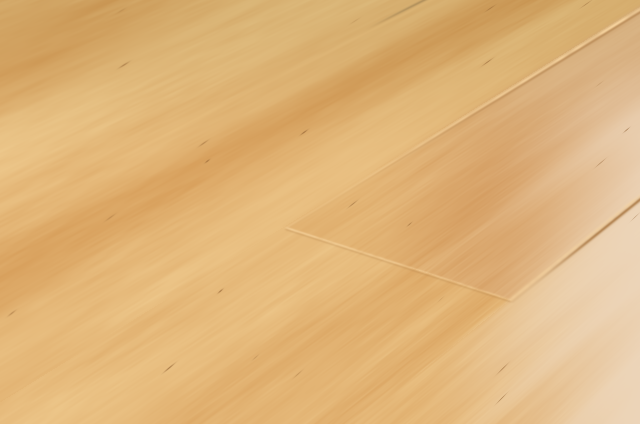
Give the GLSL for this texture, as a Shadertoy shader.

```glsl
// Glossy maple floor planks seen at a slant. Grain and seams converge on one
// vanishing point: noise is stretched along those rays, then tinted by broad
// bands, crossed by bevelled seams and washed by a soft reflection at the right.

float hash(vec2 p) {
    return fract(sin(dot(p, vec2(12.9898, 78.233))) * 43758.5453);
}

float noise(vec2 p) {
    vec2 i = floor(p), f = fract(p);
    f = f * f * (3.0 - 2.0 * f);
    return mix(mix(hash(i), hash(i + vec2(1, 0)), f.x),
               mix(hash(i + vec2(0, 1)), hash(i + vec2(1, 1)), f.x), f.y);
}

// Soft bump of the given half width
float bump(float x, float width) {
    return exp(-x * x / (width * width));
}

// Height above the line a-b, and position along it from 0 to 1
vec2 seamCoord(vec2 p, vec2 a, vec2 b) {
    vec2 d = b - a, q = p - a;
    return vec2((d.x * q.y - d.y * q.x) / length(d), dot(q, d) / dot(d, d));
}

// Pale worn bevel with a dark gap just below it
vec3 drawSeam(vec3 col, vec2 seam, float width, float bevel, float gap) {
    float inside = smoothstep(-0.012, 0.008, seam.y) * (1.0 - smoothstep(0.995, 1.015, seam.y));
    float wear = 0.6 + 0.6 * noise(vec2(seam.y * 40.0, 3.0));
    col = mix(col, vec3(0.65, 0.45, 0.24), gap * inside * bump(seam.x + width * 1.6, width));
    return mix(col, vec3(0.96, 0.82, 0.61), min(bevel * wear, 1.0) * inside * bump(seam.x, width));
}

// Short dark pores, at most one per cell of the grain plane
float pores(vec2 g) {
    vec2 cell = floor(g), f = fract(g) - 0.5;
    vec2 q = f - 0.5 * (vec2(hash(cell + 1.7), hash(cell + 4.1)) - 0.5);
    q.y += q.x * 0.3;
    float len = mix(0.04, 0.11, hash(cell + 9.2));
    float fade = mix(0.2, 1.0, hash(cell + 2.9));
    return step(0.87, hash(cell + 7.3)) * bump(q.x, len) * bump(q.y, 0.04) * fade;
}

void mainImage(out vec4 fragColor, in vec2 fragCoord) {
    vec2 p = fragCoord / iResolution.y;
    p.x *= 1.506 * iResolution.y / iResolution.x;

    // Ray slope across the grain, distance along it
    vec2 toVanish = vec2(3.844, 2.434) - p;
    float ray = toVanish.y / toVanish.x;
    float along = p.x;

    // Plank layout
    vec2 corner = vec2(0.674, 0.463), foot = vec2(1.201, 0.293);
    vec2 joint = seamCoord(p, corner, foot);
    float lower = smoothstep(0.616, 0.624, ray);
    float front = smoothstep(0.806, 0.814, ray);
    float right = lower * (1.0 - front) * smoothstep(-0.003, 0.003, joint.x);
    float seed = 17.0 * step(0.62, ray) + 31.0 * step(0.81, ray) + 53.0 * step(0.5, right);

    // Broad bands of each plank, 0 dark to 1 light
    float sway = ray + 0.014 * (noise(vec2(along * 2.2, ray * 14.0 + seed)) - 0.5);
    float back = 0.67 - 0.5 * bump(sway - 0.545, 0.026) - 0.42 * bump(sway - 0.41, 0.022)
               + 0.16 * bump(sway - 0.46, 0.022);
    float near = 0.58 + 0.26 * bump(sway - 0.65, 0.026) - 0.15 * bump(sway - 0.717, 0.016)
               - 0.26 * bump(sway - 0.8, 0.018);
    float side = 0.52 - 0.26 * bump(sway - 0.7, 0.04) * smoothstep(0.75, 1.1, p.x);
    float tone = mix(back, near, lower);
    tone = mix(tone, 0.55, front);
    tone = mix(tone, side, right);

    // Streaks from wide to hairline, plus faint cloudy figure
    float wide = noise(vec2(along * 1.6 + seed, ray * 48.0 + seed)) - 0.5;
    float streak = noise(vec2(along * 3.0 + seed, ray * 140.0 + seed)) - 0.5;
    float hair = noise(vec2(along * 9.0 + seed, ray * 380.0)) - 0.5;
    float fiber = noise(vec2(along * 22.0, ray * 650.0)) - 0.5;
    float cloud = noise(p * 11.0 + seed) - 0.5;
    float patchy = noise(vec2(along * 3.0, ray * 25.0) + 5.0);
    tone += 0.24 * wide + 0.22 * streak * (0.4 + patchy) + 0.05 * cloud;
    tone += (0.14 * hair + 0.13 * fiber) * (0.35 + patchy);

    vec3 col = mix(vec3(0.845, 0.625, 0.36), vec3(0.935, 0.79, 0.555), clamp(tone, 0.0, 1.1));

    // Olive shade at the far edge, rosy tint toward the right of its plank
    col *= mix(vec3(1), vec3(0.925, 0.925, 0.88), smoothstep(0.55, 1.05, p.y));
    col *= mix(vec3(1), vec3(0.97, 0.95, 0.99), right * smoothstep(0.8, 1.2, p.x));

    // Window reflection, streaked by the grain
    float gloss = right * smoothstep(1.1, 1.62, p.x + 0.06 * wide)
                * (1.0 - 0.7 * smoothstep(0.65, 0.95, p.y));
    gloss += front * smoothstep(0.95, 1.58, p.x + 0.12 * wide);
    col = mix(col, vec3(0.93, 0.845, 0.75), 0.92 * clamp(gloss, 0.0, 1.0));

    // Pores
    float pore = pores(vec2(along * 9.0, ray * 62.0));
    col = mix(col, vec3(0.55, 0.36, 0.18), 0.65 * pore);

    // Seams: faint far one, long one, near one, then the end joint
    float farSeam = bump(ray - 0.507, 0.0013) * smoothstep(0.2, 0.45, p.x);
    col = mix(col, vec3(0.94, 0.79, 0.54), 0.4 * farSeam * patchy);
    col *= 1.0 - 0.16 * bump(ray - 0.504, 0.0012) * smoothstep(0.85, 0.97, p.x);
    vec2 longSeam = seamCoord(p, corner, vec2(1.506, 0.978));
    vec2 nearSeam = seamCoord(p, foot, vec2(1.506, 0.538));
    float reach = smoothstep(0.1, 0.9, longSeam.y);
    col = drawSeam(col, longSeam, mix(0.0025, 0.0036, reach), mix(0.2, 0.85, reach), mix(0.04, 0.5, reach));
    col = drawSeam(col, nearSeam, 0.0042, 0.5, mix(0.12, 0.8, smoothstep(0.1, 0.7, nearSeam.y)));
    col = drawSeam(col, joint, 0.0028, mix(0.65, 0.35, joint.y), 0.2);

    fragColor = vec4(clamp(col, 0.0, 1.0), 1.0);
}
```
